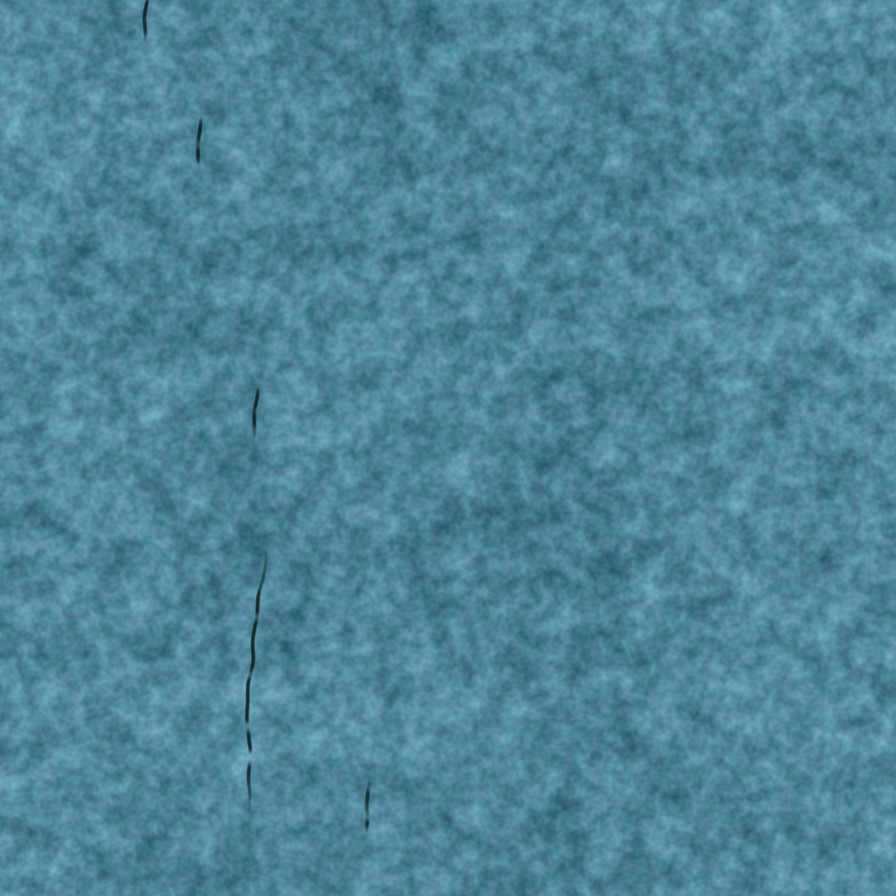
Reproduce this texture procedurally as a Shadertoy shader.

```glsl
const vec3 BASE_BLUE = vec3(0.306, 0.518, 0.598);
const vec3 TONE_AXIS = vec3(0.88, 1.0, 1.0);
const vec3 HUE_AXIS = vec3(-1.0, 0.25, -0.25);
const vec3 CRACK_COLOR = vec3(0.05, 0.13, 0.15);

const float CLOUD_SCALE = 4.5;
const float CLOUD_AMOUNT = 0.055;
const float EDGE_LIGHT = 0.02;
const float MOTTLE_SCALE = 20.0;
const int MOTTLE_OCTAVES = 4;
const vec4 MOTTLE_AMOUNT = vec4(0.100, 0.125, 0.105, 0.065);
const float HUE_SCALE = 62.0;
const float HUE_AMOUNT = 0.045;

const int CRACK_COUNT = 5;
const float LONGEST_CRACK = 3.0;
const float CRACK_WIDTH = 0.0021;
const float CRACK_SWAY = 0.022;
const vec2 CRACK_START = vec2(0.16, 0.98);
const vec2 CRACK_END = vec2(0.41, 0.10);

float hash(ivec2 cell) {
    uvec2 q = uvec2(cell) * uvec2(1597u, 3812u);
    uint n = (q.x ^ (q.y + 7919u)) * 74761u;
    n = (n ^ (n >> 15)) * 48271u;
    n = (n ^ (n >> 13)) * 69621u;
    n ^= n >> 16;
    return float(n & 65535u) / 65536.0;
}

float cornerSlope(ivec2 cell, vec2 offset) {
    float angle = 6.28319 * hash(cell);
    return dot(vec2(cos(angle), sin(angle)), offset);
}

float gradientNoise(vec2 p) {
    ivec2 i = ivec2(floor(p));
    vec2 f = fract(p);
    vec2 u = f * f * f * (f * (f * 6.0 - 15.0) + 10.0);
    float low = mix(cornerSlope(i, f),
                    cornerSlope(i + ivec2(1, 0), f - vec2(1, 0)), u.x);
    float high = mix(cornerSlope(i + ivec2(0, 1), f - vec2(0, 1)),
                     cornerSlope(i + ivec2(1, 1), f - vec2(1, 1)), u.x);
    return mix(low, high, u.y);
}

// Felt-like mottling, each octave turned to hide the lattice
float mottle(vec2 p) {
    const mat2 TURN = mat2(0.8, 0.6, -0.6, 0.8);
    float sum = 0.0;
    p *= MOTTLE_SCALE;
    for (int i = 0; i < MOTTLE_OCTAVES; i++) {
        sum += MOTTLE_AMOUNT[i] * gradientNoise(p);
        p = TURN * p * 2.07 + 17.3;
    }
    return sum;
}

// Thin, broken, nearly upright cracks down the left side
float cracks(vec2 uv, float pixel) {
    float cover = 0.0;
    for (int i = 0; i < CRACK_COUNT; i++) {
        float id = float(i);
        float t = id / float(CRACK_COUNT - 1);
        float longness = exp(-4.0 * (id - LONGEST_CRACK) * (id - LONGEST_CRACK));
        float halfLength = mix(0.03, 0.165, longness);
        vec2 center = vec2(mix(CRACK_START.x, CRACK_END.x, t),
                           mix(CRACK_START.y, CRACK_END.y, smoothstep(0.0, 1.0, t)));
        center.x -= 0.07 * longness;
        vec2 d = uv - center;

        // A bend partway up, plus small wandering
        float bend = CRACK_SWAY * max(d.y / halfLength, 0.0) * mix(0.2, 1.0, longness);
        float wander = 0.005 * gradientNoise(vec2(uv.y * 28.0, id * 7.3 + 0.4));
        float along = abs(d.y) / halfLength;
        float taper = 1.0 - smoothstep(0.55, 1.0, along);
        float gaps = gradientNoise(vec2(uv.y * 55.0, id * 5.7 + 0.6));
        float ink = taper * smoothstep(-0.45, 0.15, gaps + 0.1);
        float width = CRACK_WIDTH * mix(0.5, 1.0, taper);
        float line = 1.0 - smoothstep(width * 0.35, width + pixel, abs(d.x - bend - wander));
        cover = max(cover, line * ink);
    }
    return cover;
}

void mainImage(out vec4 fragColor, in vec2 fragCoord) {
    vec2 uv = fragCoord / iResolution.xy;
    vec2 p = fragCoord / iResolution.y;

    // Broad shading and fine cloth tone
    float side = 2.0 * uv.x - 1.0;
    float tone = CLOUD_AMOUNT * gradientNoise(p * CLOUD_SCALE + 3.7)
               + EDGE_LIGHT * (side * side - 0.333)
               + mottle(p);
    float hue = HUE_AMOUNT * gradientNoise(p * HUE_SCALE + 41.2);
    vec3 color = BASE_BLUE + TONE_AXIS * tone + HUE_AXIS * hue;

    color = mix(color, CRACK_COLOR, 0.92 * cracks(uv, 1.0 / iResolution.y));
    fragColor = vec4(clamp(color, 0.0, 1.0), 1.0);
}
```
